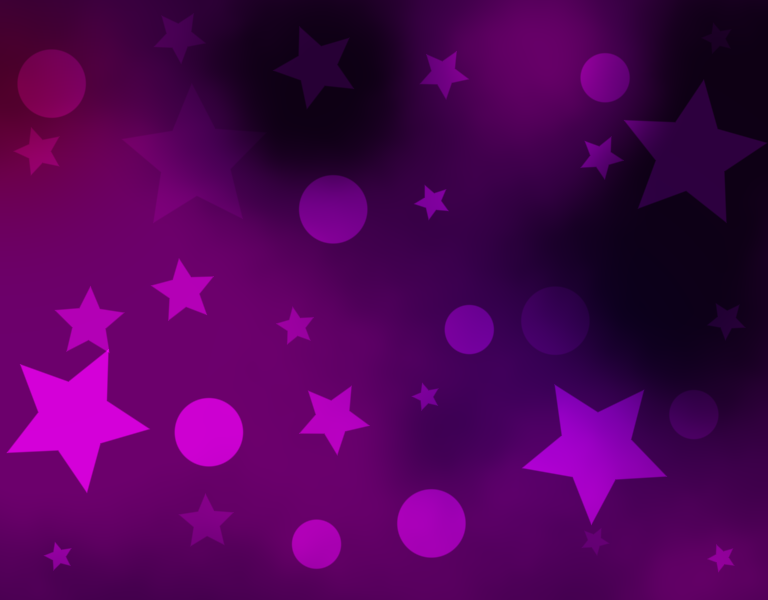
This background is drawn by a WebGL 2 fragment shader. Its source:

```glsl
#version 300 es
precision highp float;

#define COLS 6
#define ROWS 5
#define BIG_STARS 4
#define ROUND_END 13
#define BIG_RADIUS 0.127
#define STAR_RADII vec2(0.024, 0.080)
#define DISC_RADII vec2(0.041, 0.057)
#define STAR_WAIST 0.48
#define JITTER 0.50
#define SMOKE_AMOUNT 0.55
#define SMOKE_SCALE 3.4
#define BASE_LIGHT 0.42

uniform vec2 u_resolution;
out vec4 fragColor;

const vec3 NIGHT = vec3(0.055, 0.0, 0.08);
const vec3 VIOLET = vec3(0.23, 0.0, 0.275);
const vec3 MAGENTA = vec3(0.425, 0.0, 0.425);
const vec3 SHEEN = vec3(0.09, 0.0, 0.11);

// Soft light and shadow: centre, radius, strength
const vec4 GLOWS[10] = vec4[10](
  vec4(0.20, 0.36, 0.42, 0.62), vec4(0.12, 0.72, 0.22, 0.20),
  vec4(0.90, 0.88, 0.17, 0.36), vec4(0.85, 0.14, 0.28, 0.30),
  vec4(1.22, 0.08, 0.20, 0.20), vec4(0.50, 0.82, 0.20, -0.50),
  vec4(1.08, 0.52, 0.25, -0.45), vec4(1.25, 0.85, 0.22, -0.45),
  vec4(0.73, 0.26, 0.10, -0.25), vec4(0.28, 0.93, 0.15, -0.20));

float hash(vec2 p) {
  vec3 q = fract(p.xyx * vec3(0.1031, 0.1030, 0.0973));
  q += dot(q, q.yzx + 33.33);
  return fract((q.x + q.y) * q.z);
}

float noise(vec2 p) {
  vec2 cell = floor(p), f = fract(p);
  f = f * f * f * (f * (f * 6.0 - 15.0) + 10.0);
  float low = mix(hash(cell), hash(cell + vec2(1, 0)), f.x);
  float high = mix(hash(cell + vec2(0, 1)), hash(cell + vec2(1, 1)), f.x);
  return mix(low, high, f.y);
}

float smoke(vec2 p) {
  float sum = 0.0, weight = 0.55;
  for (int i = 0; i < 4; i++) {
    sum += weight * noise(p);
    p = mat2(0.8, 0.6, -0.6, 0.8) * p * 2.0 + 7.3;
    weight *= 0.42;
  }
  return sum;
}

float falloff(vec2 p, vec2 centre, float radius) {
  vec2 d = (p - centre) / radius;
  return exp(-dot(d, d));
}

float starDistance(vec2 p, float radius) {
  const vec2 k1 = vec2(0.80902, -0.58779);
  const vec2 k2 = vec2(-k1.x, k1.y);
  p.x = abs(p.x);
  p -= 2.0 * max(dot(k1, p), 0.0) * k1;
  p -= 2.0 * max(dot(k2, p), 0.0) * k2;
  p.x = abs(p.x);
  p.y -= radius;
  vec2 edge = STAR_WAIST * vec2(-k1.y, k1.x) - vec2(0, 1);
  float t = clamp(dot(p, edge) / dot(edge, edge), 0.0, radius);
  return length(p - edge * t) * sign(p.y * edge.x - p.x * edge.y);
}

vec3 backdrop(vec2 p) {
  float light = BASE_LIGHT + SMOKE_AMOUNT * (smoke(p * SMOKE_SCALE + 11.0) - 0.45);
  for (int i = 0; i < GLOWS.length(); i++)
    light += GLOWS[i].w * falloff(p, GLOWS[i].xy, GLOWS[i].z);
  light = clamp(light, 0.0, 1.0);
  vec3 color = mix(NIGHT, VIOLET, smoothstep(0.0, 0.5, light));
  color = mix(color, MAGENTA, smoothstep(0.4, 0.95, light));
  // Crimson at the upper left, indigo at the lower right
  color.b *= 1.0 - 0.5 * falloff(p, vec2(0.0, 0.85), 0.20);
  color += vec3(-0.02, 0.0, 0.05) * falloff(p, vec2(0.90, 0.36), 0.26);
  return max(color, 0.0);
}

void main() {
  vec2 p = gl_FragCoord.xy / u_resolution.y;
  float pixel = 1.0 / u_resolution.y;
  vec2 cellSize = vec2(u_resolution.x * pixel, 1.0) / vec2(COLS, ROWS);
  vec3 base = backdrop(p);
  float shine = 0.0;

  // One translucent shape per jittered cell; rank spreads the kinds evenly
  for (int i = 0; i < COLS * ROWS; i++) {
    int rank = (i * 7 + 20) % (COLS * ROWS);
    vec2 cell = vec2(i % COLS, i / COLS), seed = cell + 3.7;
    vec2 offset = vec2(hash(seed), hash(seed + 17.0)) - 0.5;
    vec2 q = p - (cell + 0.5 + JITTER * offset) * cellSize;
    float pick = hash(seed + 31.0), turn = 6.2832 * hash(seed + 47.0);
    float opacity = mix(0.2, 1.0, hash(seed + 59.0));
    float d;
    if (rank >= BIG_STARS && rank < ROUND_END) {
      d = length(q) - mix(DISC_RADII.x, DISC_RADII.y, step(0.5, pick));
    } else {
      bool big = rank < BIG_STARS;
      float radius = big ? BIG_RADIUS : mix(STAR_RADII.x, STAR_RADII.y, pick * pick);
      if (big) opacity = rank == BIG_STARS - 1 ? 0.15 : 0.9;
      q = mat2(cos(turn), sin(turn), -sin(turn), cos(turn)) * q;
      d = starDistance(q, radius);
    }
    shine += opacity * (1.0 - smoothstep(-pixel, pixel, d));
  }
  fragColor = vec4(base + min(shine, 1.2) * (base * 0.85 + SHEEN), 1.0);
}
```
